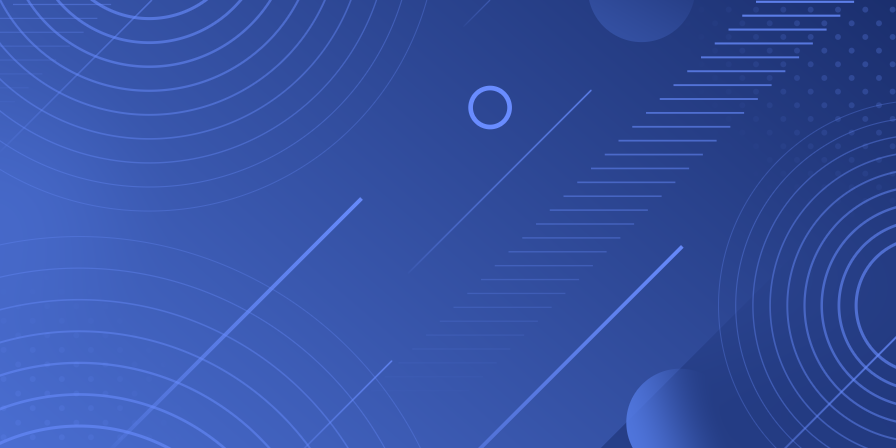
This background is drawn by a WebGL 1 fragment shader. Its source:

```glsl
precision highp float;
// Abstract blue background: a diagonal gradient with soft orbs and a shadow,
// overlaid by ring sets, slanted ladders, dot lattices and fading streaks.
// Lengths are in canvas heights; strokes are distance functions with soft edges.
uniform vec2 u_resolution;

// Colours
const vec3 BRIGHT = vec3(0.290, 0.430, 0.820);
const vec3 DEEP = vec3(0.095, 0.170, 0.410);
const vec3 SHADOW = vec3(0.110, 0.195, 0.455);
const vec3 GLOW = vec3(0.320, 0.470, 0.880);
const vec3 LINE = vec3(0.410, 0.550, 1.000);

// Layout
const vec2 GRADIENT = vec2(0.30, 0.35);
const vec2 RINGS_TOP = vec2(0.333, 1.172);
const vec2 RINGS_BOTTOM = vec2(0.177, -0.378);
const vec2 RINGS_RIGHT = vec2(2.062, 0.318);
const vec2 ORB_LOW = vec2(1.518, 0.057);
const vec2 ORB_HIGH = vec2(1.432, 1.026);
const float ORB_RADIUS = 0.120;
const vec2 HOOP = vec2(1.094, 0.760);
const float HOOP_RADIUS = 0.0435;
const float SHADOW_EDGE = 1.341;
const float RUNG_PITCH = 0.031;
const float RUNG_LENGTH = 0.219;
const float DOT_RADIUS = 0.0065;

// Coverage of a shape from its signed distance
float fill(float d) {
  return clamp(0.5 - d * u_resolution.y, 0.0, 1.0);
}

// Coverage of a line, kept at least one pixel wide
float stroke(float d, float halfWidth) {
  return fill(abs(d) - max(halfWidth, 0.5 / u_resolution.y));
}

// Concentric rings that get thinner and fainter outwards
float rings(vec2 p, vec2 center, float inner, float pitch, float count) {
  float r = length(p - center);
  float i = clamp(floor((r - inner) / pitch + 0.5), 0.0, count - 1.0);
  float outward = i / (count - 1.0);
  float line = stroke(r - inner - i * pitch, mix(0.0034, 0.0009, outward));
  return line * mix(0.62, 0.30, outward);
}

// Horizontal rungs stepping down to the left; start is the top left end
float ladder(vec2 p, vec2 start, float count, float halfWidth) {
  float i = clamp(floor((start.y - p.y) / RUNG_PITCH + 0.5), 0.0, count - 1.0);
  vec2 q = p - start + i * RUNG_PITCH * vec2(0.99, 1.0);
  float span = fill(abs(q.x - 0.5 * RUNG_LENGTH) - 0.5 * RUNG_LENGTH);
  float fade = 1.0 - i / count;
  return stroke(q.y, halfWidth * mix(0.45, 1.0, fade)) * span * fade;
}

// Diagonal line that fades from its upper right tip
float streak(vec2 p, vec2 tip, float run, float halfWidth) {
  vec2 q = tip - p;
  float along = 0.5 * (q.x + q.y);
  float side = 0.7071 * (q.x - q.y);
  float fade = 1.0 - clamp(along / run, 0.0, 1.0);
  return stroke(side, halfWidth) * fill(-along) * sqrt(fade);
}

// Staggered lattice of dots
float dots(vec2 p, vec2 anchor, float pitch) {
  vec2 a = mod(p - anchor + 0.5 * pitch, pitch) - 0.5 * pitch;
  vec2 b = mod(p - anchor, pitch) - 0.5 * pitch;
  return fill(min(length(a), length(b)) - DOT_RADIUS);
}

// Orb lit from the given direction
float orb(vec2 p, vec2 center, vec2 light) {
  vec2 q = (p - center) / ORB_RADIUS;
  float lit = smoothstep(-0.75, 1.0, dot(q, light));
  return fill((length(q) - 1.0) * ORB_RADIUS) * lit;
}

void main() {
  vec2 p = gl_FragCoord.xy / u_resolution.y;

  // Gradient, soft glow on the left and slanted shadow on the right
  vec3 color = mix(BRIGHT, DEEP, clamp(dot(p, GRADIENT), 0.0, 1.0));
  color = mix(color, GLOW, 0.30 * smoothstep(0.38, 0.0, length(p - vec2(0.03, 0.54))));
  float shade = fill((SHADOW_EDGE - p.x + p.y) * 0.7071);
  shade *= smoothstep(0.48, 0.05, p.y);
  color = mix(color, SHADOW, 0.60 * shade);

  // Dots
  float dotsRight = dots(p, vec2(1.901, 0.948), 0.061);
  dotsRight *= smoothstep(0.50, 0.08, length(p - vec2(2.0, 0.95)));
  float dotsLeft = dots(p, vec2(0.073, 0.089), 0.065);
  dotsLeft *= smoothstep(0.36, 0.05, length(p - vec2(0.08, 0.06)));
  color = mix(color, LINE, 0.25 * dotsRight + 0.16 * dotsLeft);

  // Orbs
  color = mix(color, GLOW, 0.95 * orb(p, ORB_LOW, vec2(-0.88, -0.30)));
  color = mix(color, GLOW, 0.38 * orb(p, ORB_HIGH, vec2(-0.25, -0.50)));

  // Ring sets
  color = mix(color, LINE, rings(p, RINGS_TOP, 0.2135, 0.0537, 9.0));
  color = mix(color, LINE, rings(p, RINGS_BOTTOM, 0.4270, 0.0705, 7.0));
  color = mix(color, LINE, rings(p, RINGS_RIGHT, 0.1510, 0.0384, 9.0));

  // Ladders
  color = mix(color, LINE, 0.85 * ladder(p, vec2(1.6875, 0.996), 29.0, 0.0024));
  color = mix(color, LINE, 0.40 * ladder(p, vec2(0.029, 0.990), 9.0, 0.0014));

  // Streaks: bold, then fine
  float bold = streak(p, vec2(0.807, 0.557), 0.56, 0.0042);
  bold = max(bold, streak(p, vec2(1.523, 0.450), 0.62, 0.0042));
  float fine = streak(p, vec2(1.320, 0.799), 0.41, 0.0018);
  fine = max(fine, streak(p, vec2(0.875, 0.195), 0.24, 0.0018));
  fine = max(fine, streak(p, vec2(2.020, 0.267), 0.40, 0.0022));
  fine = max(fine, 0.7 * streak(p, vec2(0.339, 1.0), 0.34, 0.0018));
  fine = max(fine, 0.4 * streak(p, vec2(1.094, 1.0), 0.06, 0.0014));
  color = mix(color, LINE, max(0.95 * bold, 0.75 * fine));

  // Hoop
  color = mix(color, LINE, stroke(length(p - HOOP) - HOOP_RADIUS, 0.0052));
  gl_FragColor = vec4(color, 1.0);
}
```
